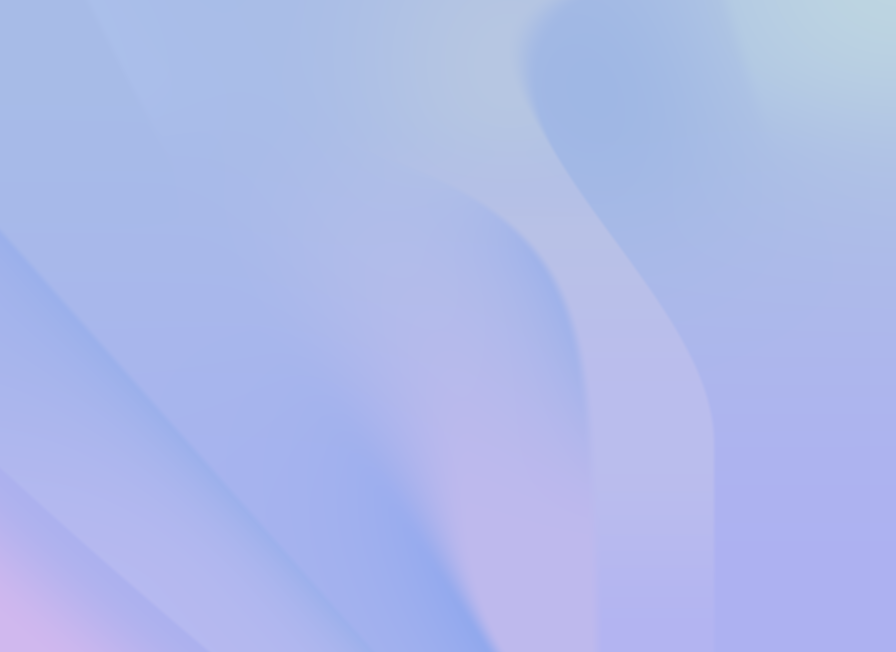
Reproduce this background procedurally as a Shadertoy shader.

```glsl
// Soft pastel petals fanning out from the lower edge over a blue-lavender sky.
// Each petal border is a curve x(t), with t running down the canvas; colours
// are layered by signed distance to it, with shadows that decay on one side.

// 0 left of a border, 1 right of it, blended over a half-width w
float side(float d, float w) {
    return smoothstep(-w, w, d);
}

// Shade that starts at a border and decays over the given reach
float shade(float d, float reach) {
    return exp(-max(d, 0.0) / reach);
}

// Round glow with separate horizontal and vertical radii
float glow(vec2 p, vec2 center, vec2 radius) {
    vec2 q = (p - center) / radius;
    return exp(-dot(q, q));
}

void mainImage(out vec4 fragColor, in vec2 fragCoord) {
    vec2 p = fragCoord / iResolution.xy;
    p.y = 1.0 - p.y;
    float x = p.x, t = p.y;

    // Sky: cool blue above, periwinkle below, pale light at the top centre
    vec3 color = mix(vec3(0.655, 0.735, 0.905), vec3(0.66, 0.705, 0.935), smoothstep(0.0, 0.85, t));
    color = mix(color, vec3(0.725, 0.785, 0.88), 0.85 * glow(p, vec2(0.57, 0.1), vec2(0.17, 0.28)));

    // Faint crease in the upper left
    float crease = x - 0.098 - 0.376 * t;
    color += 0.014 * side(crease, 0.006) * shade(crease, 0.12) * (1.0 - smoothstep(0.1, 0.28, t));

    // Central petal: blue shadow on its left, pink body fading out upward
    float petal = x - 0.547 + 0.44 * (1.0 - t);
    float petalShadow = shade(-petal, 0.09) * smoothstep(0.45, 1.0, t);
    color = mix(color, vec3(0.55, 0.65, 0.93), 0.85 * petalShadow);
    vec3 petalColor = mix(vec3(0.70, 0.745, 0.915), vec3(0.745, 0.725, 0.93), smoothstep(0.25, 0.8, t));
    float petalSoft = mix(0.14, 0.012, smoothstep(0.35, 1.0, t));
    color = mix(color, petalColor, side(petal - 0.6 * petalSoft, petalSoft) * smoothstep(0.16, 0.42, t));

    // Shadow inside the petal along its right border
    float rim = x - 0.655 - 0.012 * t + 0.14 * exp(-9.0 * (t - 0.296));
    float rimShadow = shade(-rim, 0.065) * smoothstep(0.25, 0.42, t) * (1.0 - smoothstep(0.45, 0.85, t));
    color = mix(color, vec3(0.605, 0.69, 0.915), 0.9 * rimShadow);

    // Pale ribbon to the right of the petal
    vec3 ribbon = mix(vec3(0.72, 0.76, 0.895), vec3(0.73, 0.74, 0.93), smoothstep(0.25, 0.65, t));
    ribbon = mix(ribbon, vec3(0.70, 0.705, 0.945), smoothstep(0.7, 1.0, t));
    color = mix(color, ribbon, side(rim, 0.008) * smoothstep(0.2, 0.36, t));

    // Right-hand field: blue hollow above, lavender below, mint corner
    float bend = x - 0.577 - 0.22 * smoothstep(0.06, 0.68, t) - 0.05 * exp(-t / 0.04);
    vec3 field = mix(vec3(0.675, 0.745, 0.90), vec3(0.68, 0.695, 0.945), smoothstep(0.1, 0.9, t));
    field = mix(field, vec3(0.615, 0.71, 0.895), 0.95 * glow(p, vec2(0.68, 0.12), vec2(0.17, 0.25)));
    field = mix(field, vec3(0.74, 0.835, 0.88), 0.95 * glow(p, vec2(1.02, -0.04), vec2(0.22, 0.24)));
    float fold = x - 0.81 - 0.22 * t;
    field += vec3(0.02, 0.025, 0.0) * side(fold, 0.012) * shade(fold, 0.15) * (1.0 - smoothstep(0.08, 0.26, t));
    color = mix(color, field, side(bend, mix(0.028, 0.003, smoothstep(0.0, 0.24, t))));

    // Lower-left petal: dark along its upper border, lavender further in
    float leaf = 0.417 - 0.645 * (1.0 - t) - x;
    vec3 leafColor = mix(vec3(0.655, 0.71, 0.925), vec3(0.715, 0.725, 0.94), smoothstep(0.45, 0.9, t));
    leafColor = mix(leafColor, vec3(0.595, 0.685, 0.92), 0.9 * shade(leaf, 0.055));
    color = mix(color, leafColor, side(leaf, 0.006));

    // Corner petal: lavender border warming to pink
    float depth = t - 0.717;
    float corner = 0.79 * depth + 0.13 * depth * depth - x;
    vec3 cornerColor = mix(vec3(0.675, 0.695, 0.935), vec3(0.815, 0.72, 0.935), smoothstep(0.0, 0.19, corner));
    color = mix(color, cornerColor, side(corner, 0.004));

    fragColor = vec4(color, 1.0);
}
```
